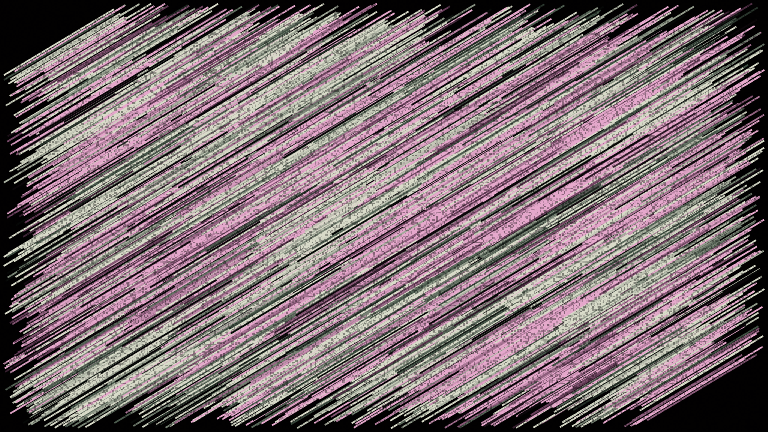
This background is drawn by a Shadertoy shader. Its source:

```glsl
// A dense shower of thin parallel streaks in pink, cream and green on black.
// Layers of jittered lanes hold equal segments, kept only if they fit the canvas;
// slow noise clusters their hue and shade, and a fine grain roughens them.

#define ANGLE 0.54
#define STREAK_LENGTH 0.297
#define STREAK_WIDTH 0.0041
#define LANE_SPACING 0.0104
#define LAYERS 10
#define MARGIN 0.008
#define GRAIN_ROWS 288.0
#define GRAIN_DEPTH 0.42
#define PINK vec3(0.90, 0.66, 0.80)
#define CREAM vec3(0.85, 0.86, 0.79)
#define DARK_MAUVE vec3(0.36, 0.20, 0.31)
#define DARK_GREEN vec3(0.20, 0.27, 0.22)

float hash(vec3 p) {
    p = fract(p * vec3(0.1031, 0.1030, 0.0973));
    p += dot(p, p.yzx + 33.33);
    return fract((p.x + p.y) * p.z);
}

float valueNoise(vec2 p, float seed) {
    vec2 cell = floor(p), f = fract(p);
    f = f * f * (3.0 - 2.0 * f);
    float low = mix(hash(vec3(cell, seed)), hash(vec3(cell + vec2(1, 0), seed)), f.x);
    float high = mix(hash(vec3(cell + vec2(0, 1), seed)), hash(vec3(cell + 1.0, seed)), f.x);
    return mix(low, high, f.y);
}

// Colour of one streak; neighbours share a tendency in hue and shade.
vec3 streakColor(vec3 id, vec2 center) {
    vec2 band = center * vec2(1.7, 32.0) + 70.0;
    float pinkChance = smoothstep(0.2, 0.8, valueNoise(band, 91.0));
    float pink = step(hash(id + 17.0), mix(0.12, 0.85, pinkChance));
    float shade = 0.75 * hash(id + 43.0) + 0.25 * valueNoise(band * 1.4, 57.0);
    float light = smoothstep(0.12, 0.56, shade);
    vec3 color = mix(mix(DARK_GREEN, DARK_MAUVE, pink), mix(CREAM, PINK, pink), light);
    return color * mix(0.12, 1.0, smoothstep(0.14, 0.20, shade));
}

void mainImage(out vec4 fragColor, in vec2 fragCoord) {
    float pixel = 1.0 / iResolution.y;
    vec2 halfCanvas = 0.5 * iResolution.xy * pixel;
    vec2 p = fragCoord * pixel - halfCanvas;
    vec2 along = vec2(cos(ANGLE), sin(ANGLE));
    vec2 across = vec2(-along.y, along.x);
    vec2 q = vec2(dot(p, along), dot(p, across));

    // Streak centres stay where both ends remain on the canvas.
    vec2 room = halfCanvas - MARGIN - 0.5 * STREAK_LENGTH * along;
    float period = STREAK_LENGTH * 1.1;
    vec3 color = vec3(0.006, 0.002, 0.004);

    for (int i = 0; i < LAYERS; i++) {
        float layer = float(i) + 1.0;

        // Each lane has its own sideways jitter and lengthwise phase.
        float shift = hash(vec3(layer, 5.0, 9.0));
        float lane = floor(q.y / LANE_SPACING + shift);
        float jitter = 0.5 + 0.4 * (hash(vec3(lane + 300.0, layer, 3.0)) - 0.5);
        float phase = hash(vec3(lane + 300.0, layer, 21.0));
        float segment = floor(q.x / period + phase);
        vec2 center = vec2((segment + 0.5 - phase) * period,
                           (lane + jitter - shift) * LANE_SPACING);

        vec2 d = abs(q - center) - 0.5 * vec2(STREAK_LENGTH, STREAK_WIDTH);
        vec2 cover = clamp(0.5 - d / (0.7 * pixel), 0.0, 1.0);
        vec2 place = center.x * along + center.y * across;
        vec2 fits = step(abs(place), room);
        vec3 id = vec3(lane + 300.0, segment + 50.0, layer * 7.0);
        color = mix(color, streakColor(id, center), cover.x * cover.y * fits.x * fits.y);
    }

    // Fine dark speckle.
    float grain = hash(vec3(floor(fragCoord * pixel * GRAIN_ROWS), 11.0));
    color *= 1.0 - GRAIN_DEPTH * smoothstep(0.55, 1.0, grain);
    fragColor = vec4(color, 1.0);
}
```
